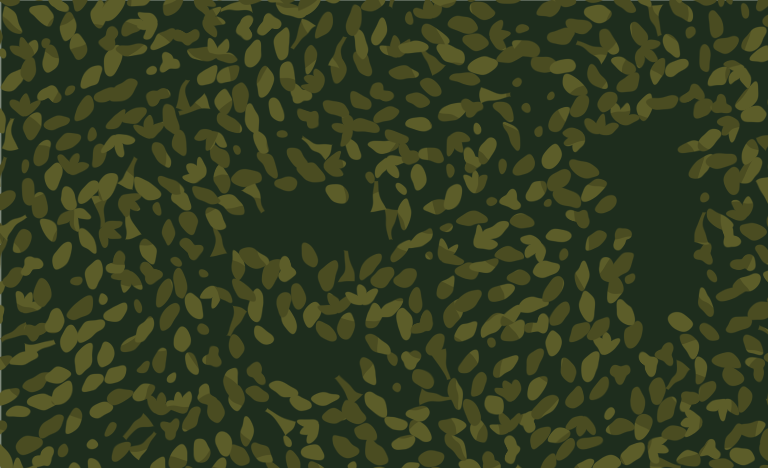
A Shadertoy shader for this pattern:

```glsl
vec4 hash4(vec2 p) {
    vec4 q = vec4(dot(p, vec2(127.1, 311.7)), dot(p, vec2(269.5, 183.3)),
                  dot(p, vec2(419.2, 371.9)), dot(p, vec2(83.7, 197.3)));
    return fract(sin(q) * 43758.55);
}

mat2 rotation(float a) {
    float c = cos(a), s = sin(a);
    return mat2(c, s, -s, c);
}

// Leaf along y: rounded at the base, pointed towards the tip
float leafDistance(vec2 q, vec2 halfSize, float sharpness) {
    vec2 t = abs(q) / halfSize;
    float power = mix(2.0, 1.15, sharpness * smoothstep(-0.3, 0.5, q.y / halfSize.y));
    float f = t.x * t.x + pow(t.y + 1e-4, power) - 1.0;
    vec2 slope = vec2(2.0 * t.x, power * pow(t.y + 1e-4, power - 1.0)) / halfSize;
    return f / max(length(slope), 30.0);
}

// Three leaves fanned out from one stem
float sprigDistance(vec2 q, float spread) {
    float d = 1.0;
    for (int i = -1; i <= 1; i++) {
        vec2 r = rotation(float(i) * spread) * (q + vec2(0.0, 0.014));
        d = min(d, leafDistance(r - vec2(0.0, 0.02), vec2(0.0105, 0.023), 0.6));
    }
    return d;
}

// Narrow stalk that widens into a wedge
float flareDistance(vec2 q) {
    float t = clamp(q.y / 0.066 + 0.5, 0.0, 1.0);
    float side = abs(q.x) - mix(0.004, 0.018, t * t);
    return max(side * 0.88, abs(q.y + 6.0 * q.x * q.x) - 0.033);
}

// Rounded patch with uneven lobes
float lobeDistance(vec2 q, float phase) {
    float a = atan(q.y, q.x);
    return (length(q * vec2(1.2, 0.85)) - 0.02 - 0.005 * sin(3.0 * a + phase)
            - 0.003 * sin(2.0 * a - phase)) * 0.85;
}

// Below one inside the open ground
float clearing(vec2 p) {
    float d = length((p - vec2(0.63, 0.52)) / vec2(0.16, 0.055));
    d = min(d, length((p - vec2(1.38, 0.64)) / vec2(0.10, 0.13)));
    d = min(d, length((p - vec2(1.42, 0.42)) / vec2(0.07, 0.12)));
    return min(d, length((p - vec2(0.68, 0.25)) / vec2(0.09, 0.04)));
}

void mainImage(out vec4 fragColor, in vec2 fragCoord) {
    const vec3 ground = vec3(0.118, 0.178, 0.112);
    const vec3 olive = vec3(0.292, 0.298, 0.130);
    const vec3 moss = vec3(0.362, 0.364, 0.160);
    const vec3 pale = vec3(0.50, 0.54, 0.49);

    float pixel = 1.0 / iResolution.y;
    vec2 p = fragCoord * pixel;
    float aspect = iResolution.x * pixel;

    // Thin pale rim on the left and upper edges
    float rim = max(1.0 - smoothstep(0.002, 0.004, p.x),
                    smoothstep(0.998, 0.999, p.y) * 0.6);
    vec3 color = mix(ground, pale, rim);

    // Gentle warp makes the outlines irregular
    vec2 w = p + 0.0016 * sin(p.yx * vec2(113.0, 127.0) + 2.0 * sin(p * 61.0));

    // One shape per cell of a tilted, jittered grid
    const float cellSize = 0.055;
    mat2 tilt = rotation(0.42);
    vec2 home = floor(w * tilt / cellSize);
    for (int j = -1; j <= 1; j++)
    for (int i = -1; i <= 1; i++) {
        vec2 id = home + vec2(i, j);
        vec4 h = hash4(id), k = hash4(id + 57.3);
        vec2 center = tilt * ((id + 0.5 + 0.46 * (h.xy - 0.5)) * cellSize);
        if (clearing(center) < 1.0) continue;

        // Directions drift slowly over the canvas
        float angle = 0.9 * sin(center.x * 5.3 + 2.0 * sin(center.y * 4.1))
                    + 0.6 * sin(center.y * 9.0 - center.x * 3.0) + 1.5 * (h.z - 0.5);
        vec2 q = rotation(angle) * (w - center);
        q.y *= k.w < 0.5 ? -1.0 : 1.0;
        q.x += (k.x - 0.5) * 11.0 * q.y * q.y;

        float d;
        if (h.w < 0.64)
            d = leafDistance(q, vec2(mix(0.0125, 0.0185, k.y), mix(0.025, 0.035, k.z)), h.x);
        else if (h.w < 0.75)
            d = leafDistance(q, vec2(0.009, 0.009 + 0.008 * k.y), 0.3);
        else if (h.w < 0.84)
            d = sprigDistance(q, 0.6 + 0.5 * k.y);
        else if (h.w < 0.92)
            d = lobeDistance(q, 6.28 * k.y);
        else
            d = flareDistance(q);

        // A crisp line divides some shapes into two tones
        vec2 across = vec2(sin(k.z * 3.0 - 1.5), cos(k.z * 3.0 - 1.5));
        float cut = mix(-2.4, 3.0, fract(h.z * 7.3 + k.y)) + 0.9 * (center.x / aspect - 0.3);
        float light = smoothstep(-0.7, 0.7, (dot(q, across) - 0.018 * cut + 3.0 * q.x * q.x) / pixel);
        float cover = 1.0 - smoothstep(-0.8, 0.8, d / pixel);
        color = mix(color, mix(olive, moss, light), cover);
    }
    fragColor = vec4(color, 1.0);
}
```
